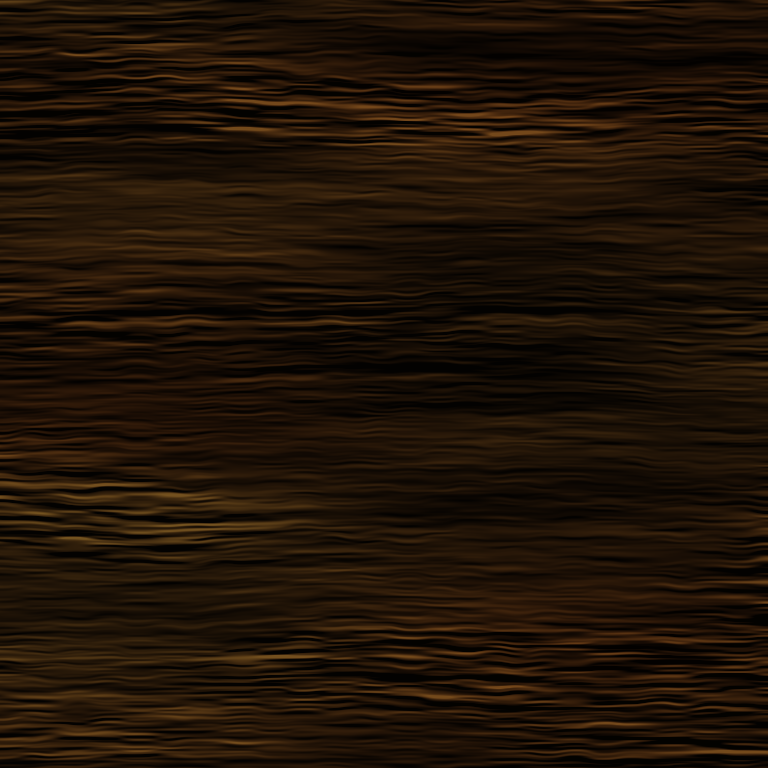
This texture is drawn by a Shadertoy shader. Its source:

```glsl
float hash(vec2 cell) {
    vec3 p = fract(vec3(cell.xyx) * vec3(0.1031, 0.1030, 0.0973));
    p += dot(p, p.yzx + 33.33);
    return fract((p.x + p.y) * p.z);
}

float noise(vec2 p) {
    vec2 cell = floor(p);
    vec2 f = fract(p);
    f = f * f * f * (f * (f * 6.0 - 15.0) + 10.0);
    float low = mix(hash(cell), hash(cell + vec2(1, 0)), f.x);
    float high = mix(hash(cell + vec2(0, 1)), hash(cell + vec2(1, 1)), f.x);
    return mix(low, high, f.y);
}

// Height of the long horizontal fibres
float fibreHeight(vec2 p) {
    vec2 scale = vec2(9.0, 80.0);
    float height = 0.0;
    float weight = 1.0;
    for (int i = 0; i < 3; i++) {
        height += weight * noise(p * scale + float(i) * 37.4);
        scale *= vec2(1.6, 2.0);
        weight *= 0.65;
    }
    return height;
}

void mainImage(out vec4 fragColor, in vec2 fragCoord) {
    vec2 uv = fragCoord / iResolution.y;

    // Gentle waves and small splintered steps along the grain
    vec2 grain = uv;
    grain.y += 0.012 * (noise(uv * vec2(4.0, 9.0) + 5.2) - 0.5);
    grain.y += 0.004 * (noise(uv * vec2(28.0, 60.0) + 71.0) - 0.5);

    // Broad bands and thin stains
    float tone = 0.116;
    tone += 0.10 * (noise(grain * vec2(2.0, 10.0) + 13.7) - 0.5);
    tone += 0.09 * (noise(grain * vec2(3.0, 40.0) + 29.1) - 0.5);
    tone += 0.06 * (noise(grain * vec2(6.0, 240.0) + 53.3) - 0.5);

    // Side light on the fibres, stronger in rough patches
    float roughness = smoothstep(0.2, 0.85, noise(grain * vec2(3.0, 11.0) + 91.6));
    float relief = fibreHeight(grain) - fibreHeight(grain + vec2(0.001, 0.003));
    float light = tone + relief * mix(0.16, 0.62, roughness) * (0.5 + 4.3 * tone);
    light = clamp(light, 0.012, 0.45);

    // Brown ramp drifting between red and olive
    float olive = noise(uv * vec2(1.5, 7.0) + 8.8) - 0.5;
    vec3 brown = vec3(1.0, 0.53 + 0.28 * light + 0.13 * olive, 0.17 + 0.17 * light + 0.06 * olive);
    fragColor = vec4(light * brown, 1.0);
}
```
